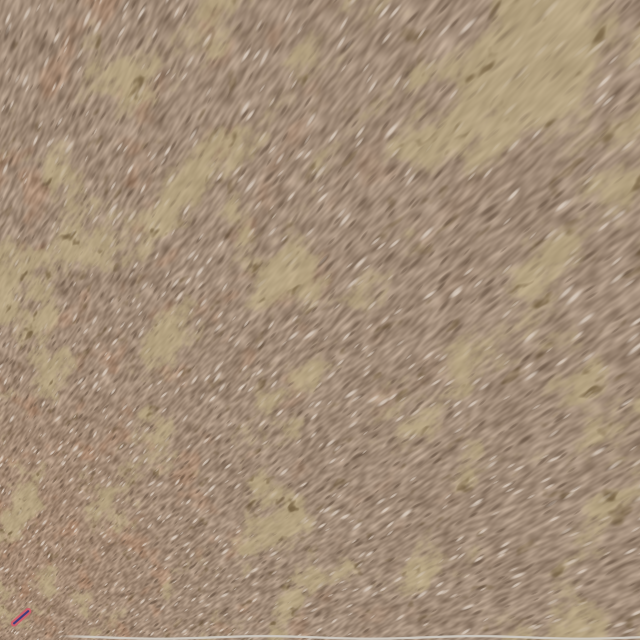
Reproduce this texture procedurally as a Shadertoy shader.

```glsl
// Dry gravelly ground with straw patches, its grain smeared outward from the lower left.

const vec2 SMEAR_CENTRE = vec2(-0.7, -0.7);
const vec3 GRAVEL = vec3(0.625, 0.543, 0.470);
const vec3 CLAY = vec3(0.665, 0.525, 0.425);
const vec3 STRAW = vec3(0.715, 0.645, 0.510);
const vec3 OLIVE = vec3(0.445, 0.365, 0.245);
const vec3 PEBBLE = vec3(0.860, 0.810, 0.760);
const vec3 SHADOW = vec3(0.370, 0.295, 0.235);
const vec3 CORD = vec3(0.800, 0.780, 0.750);

vec2 hash2(vec2 cell, float seed) {
    vec3 q = fract(vec3(cell.xyx + seed * 17.3) * vec3(0.1031, 0.1030, 0.0973));
    q += dot(q, q.yzx + 33.33);
    return fract((q.xx + q.yz) * q.zy);
}

vec2 gradientAt(vec2 cell, float seed) {
    float angle = 6.2832 * hash2(cell, seed).x;
    return vec2(cos(angle), sin(angle));
}

float gradientNoise(vec2 p, float seed) {
    vec2 i = floor(p), f = p - i;
    vec2 w = f * f * f * (f * (f * 6.0 - 15.0) + 10.0);
    vec2 e = vec2(0.0, 1.0);
    float a = dot(gradientAt(i, seed), f);
    float b = dot(gradientAt(i + e.yx, seed), f - e.yx);
    float c = dot(gradientAt(i + e.xy, seed), f - e.xy);
    float d = dot(gradientAt(i + e.yy, seed), f - e.yy);
    return mix(mix(a, b, w.x), mix(c, d, w.x), w.y);
}

float fbm(vec2 p, float seed, int octaves) {
    float sum = 0.0, amplitude = 1.0;
    for (int i = 0; i < octaves; i++) {
        sum += amplitude * gradientNoise(p, seed + float(i));
        p = p * 2.03 + 7.1;
        amplitude *= 0.6;
    }
    return sum;
}

// Angle and inverse distance: cells grow longer away from the centre.
vec2 smearSpace(vec2 uv, vec2 centre) {
    vec2 d = uv - centre;
    return vec2(atan(d.y, d.x), -1.0 / length(d));
}

// Scattered soft grains, at most one in each cell.
float flecks(vec2 p, float chance, float seed) {
    p += 0.35 * sin(p.yx * 0.7 + seed);
    vec2 cell = floor(p);
    vec2 spot = 0.3 + 0.4 * hash2(cell, seed);
    vec2 pick = hash2(cell, seed + 5.0);
    float radius = mix(0.17, 0.32, pick.y);
    float shape = smoothstep(radius, radius * 0.2, length(p - cell - spot));
    return shape * step(pick.x, chance) * mix(0.5, 1.0, pick.y);
}

float blob(vec2 p, vec2 centre, float size) {
    vec2 d = (p - centre) / size;
    return exp(-dot(d, d));
}

float segment(vec2 p, vec2 a, vec2 b) {
    vec2 d = b - a;
    return length(p - a - d * clamp(dot(p - a, d) / dot(d, d), 0.0, 1.0));
}

float stroke(float dist, float halfWidth, float pixel) {
    return 1.0 - smoothstep(halfWidth - pixel, halfWidth + pixel, dist);
}

// Share of straw over the gravel, thickest in the far corner.
float strawCover(vec2 uv, vec2 s) {
    float density = fbm(s * vec2(13.0, 15.0), 3.0, 6);
    density += 0.42 * smoothstep(1.15, 1.9, uv.x * 0.9 + uv.y * 1.1);
    density += 0.50 * blob(uv, vec2(0.43, 0.57), 0.075);
    density += 0.28 * blob(uv, vec2(0.04, 0.56), 0.10);
    return smoothstep(0.10, 0.52, density);
}

void mainImage(out vec4 fragColor, in vec2 fragCoord) {
    vec2 uv = fragCoord / iResolution.xy;
    float pixel = 0.7 / iResolution.y;
    vec2 s = smearSpace(uv, SMEAR_CENTRE);
    vec2 grain = s / vec2(0.0031, 0.0068);

    // Ground tones
    float straw = strawCover(uv, s);
    float clay = smoothstep(0.15, 0.6, fbm(s * vec2(24.0, 28.0), 21.0, 3));
    clay *= 0.55 * (1.0 - smoothstep(0.2, 0.9, uv.x));
    clay += 0.35 * blob(uv, vec2(0.0, 0.15), 0.25);
    vec3 color = mix(GRAVEL, CLAY, min(clay, 0.8));
    color = mix(color, STRAW, 0.9 * straw);
    color += 0.035 * fbm(s * vec2(40.0, 32.0), 31.0, 3);

    // Olive tufts around the straw
    float tufts = smoothstep(0.34, 0.75, fbm(s * vec2(62.0, 52.0), 41.0, 3));
    color = mix(color, OLIVE, tufts * mix(0.45, 0.75, straw));

    // Streaked gravel grain, calmer on straw
    float rough = 1.0 - 0.62 * straw;
    float streaks = 0.15 * gradientNoise(grain, 51.0);
    streaks += 0.11 * gradientNoise(grain * 0.53, 52.0);
    color += streaks * rough * vec3(1.0, 0.98, 0.94);
    for (int i = 0; i < 2; i++) {
        float layer = float(i);
        vec2 p = grain * (0.48 - 0.11 * layer) + 9.7 * layer;
        color = mix(color, SHADOW, 0.55 * rough * flecks(p, 0.26, 61.0 + layer));
        color = mix(color, PEBBLE, 0.85 * rough * flecks(p + 0.5, 0.24, 71.0 + layer));
    }

    // Pale cord along the lower edge and a small bright scrap
    float cordY = 0.004 + 0.002 * sin(uv.x * 19.0);
    float cord = stroke(abs(uv.y - cordY), 0.0018, pixel);
    color = mix(color, CORD, cord * smoothstep(0.08, 0.14, uv.x));
    float scrap = segment(uv, vec2(0.022, 0.026), vec2(0.044, 0.045));
    color = mix(color, vec3(0.80, 0.38, 0.42), stroke(scrap, 0.005, pixel));
    color = mix(color, vec3(0.25, 0.24, 0.48), stroke(scrap, 0.0016, pixel));

    fragColor = vec4(clamp(color, 0.0, 1.0), 1.0);
}
```
